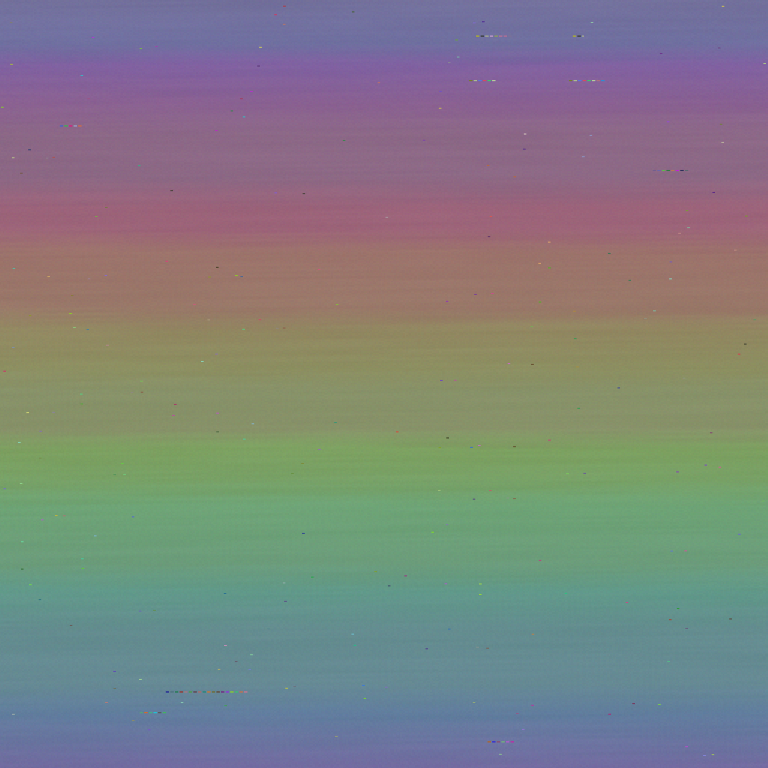
A Shadertoy shader for this background:

```glsl
// Muted rainbow of soft horizontal bands with fine streaks, grain and stray glitch specks.

float hash(vec2 p) {
    return fract(sin(dot(p, vec2(127.1, 311.7))) * 43758.5453);
}

float valueNoise(vec2 p) {
    vec2 cell = floor(p), f = fract(p);
    f = f * f * (3.0 - 2.0 * f);
    float low = mix(hash(cell), hash(cell + vec2(1, 0)), f.x);
    float high = mix(hash(cell + vec2(0, 1)), hash(cell + vec2(1, 1)), f.x);
    return mix(low, high, f.y);
}

vec3 hashColor(vec2 p) {
    return vec3(hash(p + 3.1), hash(p + 17.7), hash(p + 41.3));
}

// Moves from one colour to the next while depth crosses the given range.
vec3 blend(vec3 color, vec3 next, float start, float end, float depth) {
    return mix(color, next, clamp((depth - start) / (end - start), 0.0, 1.0));
}

// Bands by depth below the top edge.
vec3 rainbow(float d) {
    vec3 c = vec3(0.45, 0.44, 0.61);
    c = blend(c, vec3(0.44, 0.44, 0.63), 0.00, 0.055, d);
    c = blend(c, vec3(0.50, 0.38, 0.63), 0.055, 0.085, d);
    c = blend(c, vec3(0.54, 0.38, 0.57), 0.085, 0.135, d);
    c = blend(c, vec3(0.55, 0.41, 0.53), 0.135, 0.175, d);
    c = blend(c, vec3(0.55, 0.41, 0.52), 0.175, 0.23, d);
    c = blend(c, vec3(0.61, 0.39, 0.48), 0.23, 0.27, d);
    c = blend(c, vec3(0.61, 0.39, 0.47), 0.27, 0.30, d);
    c = blend(c, vec3(0.61, 0.45, 0.42), 0.30, 0.33, d);
    c = blend(c, vec3(0.60, 0.47, 0.41), 0.33, 0.40, d);
    c = blend(c, vec3(0.57, 0.53, 0.38), 0.40, 0.43, d);
    c = blend(c, vec3(0.55, 0.56, 0.38), 0.43, 0.48, d);
    c = blend(c, vec3(0.53, 0.57, 0.41), 0.48, 0.51, d);
    c = blend(c, vec3(0.53, 0.57, 0.41), 0.51, 0.56, d);
    c = blend(c, vec3(0.49, 0.63, 0.38), 0.56, 0.585, d);
    c = blend(c, vec3(0.47, 0.63, 0.40), 0.585, 0.625, d);
    c = blend(c, vec3(0.43, 0.64, 0.46), 0.625, 0.66, d);
    c = blend(c, vec3(0.42, 0.61, 0.48), 0.66, 0.735, d);
    c = blend(c, vec3(0.38, 0.60, 0.54), 0.735, 0.77, d);
    c = blend(c, vec3(0.39, 0.55, 0.56), 0.77, 0.82, d);
    c = blend(c, vec3(0.40, 0.54, 0.58), 0.82, 0.89, d);
    c = blend(c, vec3(0.38, 0.49, 0.62), 0.89, 0.93, d);
    return blend(c, vec3(0.45, 0.42, 0.63), 0.93, 1.0, d);
}

// Soft-edged box coverage.
float boxMask(vec2 offset, vec2 halfSize, float soft) {
    vec2 inside = 1.0 - smoothstep(halfSize - soft, halfSize + soft, abs(offset));
    return inside.x * inside.y;
}

// Sparse tiny marks, one at most per cell.
vec3 addSpecks(vec3 color, vec2 uv, float cells, float density, float soft) {
    vec2 id = floor(uv * cells);
    vec2 center = (id + 0.25 + 0.5 * vec2(hash(id + 5.0), hash(id + 9.0))) / cells;
    float mask = boxMask(uv - center, vec2(0.0017, 0.0007), soft);
    vec3 tint = mix(color, hashColor(id), 0.6);
    return mix(color, tint, mask * step(1.0 - density, hash(id)));
}

// A row of coloured dashes; run holds left end, height and length.
vec3 addDashes(vec3 color, vec2 uv, vec3 run, float soft) {
    float spacing = 0.006;
    float id = floor((uv.x - run.x) / spacing);
    vec2 center = vec2(run.x + (id + 0.5) * spacing, run.y);
    float mask = boxMask(uv - center, vec2(0.0022, 0.0008), soft);
    float within = step(0.0, uv.x - run.x) * step(uv.x, run.x + run.z);
    return mix(color, hashColor(vec2(id, run.y * 100.0)), 0.75 * mask * within);
}

void mainImage(out vec4 fragColor, in vec2 fragCoord) {
    vec2 uv = fragCoord / iResolution.xy;
    float soft = 0.5 / iResolution.y;

    // Long, slightly tilted streaks disturb the bands
    vec2 tilted = vec2(uv.x, uv.y - 0.015 * uv.x);
    float broad = valueNoise(tilted * vec2(3.0, 90.0)) - 0.5;
    float fine = valueNoise(tilted * vec2(9.0, 280.0) + 30.0) - 0.5;
    vec3 color = rainbow(1.0 - uv.y + 0.006 * broad + 0.004 * fine);
    color += 0.012 * broad + 0.014 * fine;

    // Fine grain
    vec2 grain = floor(uv * 512.0);
    color += 0.022 * (hashColor(grain) - 0.5);

    // Scattered specks
    color = addSpecks(color, uv, 90.0, 0.025, soft);
    color = addSpecks(color, uv + 0.37, 60.0, 0.012, soft);

    // Glitch rows
    vec3 runs[9] = vec3[9](
        vec3(0.619, 0.953, 0.048), vec3(0.745, 0.953, 0.016), vec3(0.610, 0.895, 0.036),
        vec3(0.740, 0.895, 0.048), vec3(0.077, 0.836, 0.030), vec3(0.849, 0.778, 0.048),
        vec3(0.215, 0.099, 0.108), vec3(0.181, 0.072, 0.036), vec3(0.634, 0.034, 0.036));
    for (int i = 0; i < 9; i++) color = addDashes(color, uv, runs[i], soft);

    fragColor = vec4(color, 1.0);
}
```
